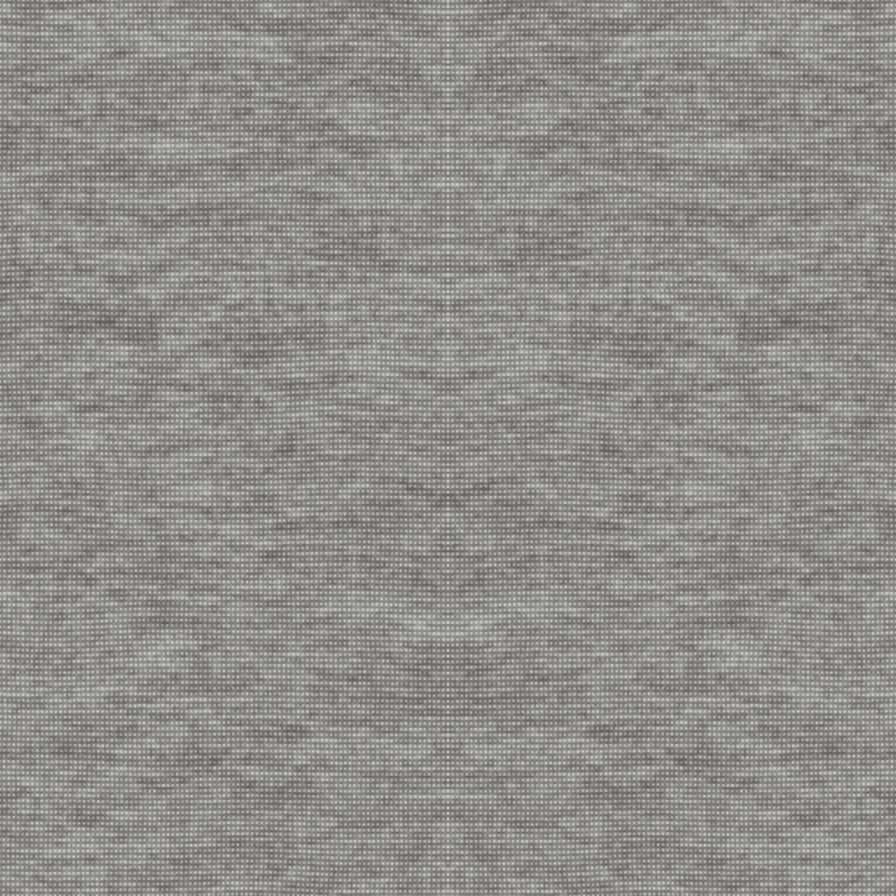
Write a WebGL 1 fragment shader that draws this texture.

```glsl
precision highp float;
// Plain woven grey cloth: rows of small pale stitches over brownish gaps.
// A product of cosines forms the stitches; stretched value noise adds yarn
// streaks and mottling. The cloth mirrors about a faint pale centre seam.

uniform vec2 u_resolution;

#define COLUMNS 192.0        // stitches across the canvas
#define ROWS 160.0           // yarn rows up the canvas
#define STITCH_CONTRAST 0.65
#define ROW_CONTRAST 0.10
#define STREAK_CONTRAST 0.55
#define MOTTLE_CONTRAST 0.28
#define FIBRE_CONTRAST 0.30
#define SEAM_STRENGTH 0.40
#define ROW_WAVER 0.7        // drift of the rows, in rows
#define GAP_COLOR vec3(0.430, 0.419, 0.403)
#define YARN_COLOR vec3(0.720, 0.721, 0.716)

const float TAU = 6.2831853;

float hash(vec2 p) {
  vec3 q = fract(p.xyx * 0.1031);
  q += dot(q, q.yzx + 33.33);
  return fract((q.x + q.y) * q.z);
}

// Smooth value noise centred on zero, from -0.5 to 0.5
float noise(vec2 p) {
  vec2 cell = floor(p);
  vec2 f = fract(p);
  f = f * f * (3.0 - 2.0 * f);
  float low = mix(hash(cell), hash(cell + vec2(1.0, 0.0)), f.x);
  float high = mix(hash(cell + vec2(0.0, 1.0)), hash(cell + 1.0), f.x);
  return mix(low, high, f.y) - 0.5;
}

void main() {
  vec2 uv = gl_FragCoord.xy / u_resolution;
  vec2 cloth = vec2(abs(uv.x - 0.5), uv.y);

  // Thread coordinates, with gently wavering rows and columns
  vec2 thread = cloth * vec2(COLUMNS, ROWS);
  thread.y += ROW_WAVER * noise(cloth * vec2(9.0, 7.0) + 11.0);
  thread.x += 0.5 * noise(cloth * vec2(12.0, 20.0) + 57.0)
            * smoothstep(0.0, 0.05, cloth.x);

  // Stitches: pale spots separated by dark gaps
  vec2 wave = cos(TAU * thread);
  vec2 ridge = 0.5 + 0.5 * wave;
  float stitch = ridge.x * ridge.y;
  float stitchTone = hash(floor(thread + 0.5) + 19.0) - 0.5;

  // Yarn streaks follow single rows; mottling spans several
  float streak = 0.6 * noise(vec2(cloth.x * 30.0, thread.y) + 83.0)
               + 0.6 * noise(vec2(cloth.x * 85.0, thread.y) + 131.0);
  float mottle = 0.6 * noise(cloth * vec2(9.0, 38.0) + 211.0)
               + 0.5 * noise(cloth * vec2(22.0, 70.0) + 307.0);
  float fibre = noise(thread * vec2(1.4, 1.9) + 401.0);

  float tone = 0.45
             + STITCH_CONTRAST * (stitch - 0.25)
             + ROW_CONTRAST * wave.y
             + 0.35 * stitch * stitchTone
             + STREAK_CONTRAST * streak
             + MOTTLE_CONTRAST * mottle
             + FIBRE_CONTRAST * fibre;

  // Dashed centre seam, brighter in some stretches than others
  float seamCore = exp(-6.0 * thread.x * thread.x);
  float seamStretch = smoothstep(-0.2, 0.35, noise(vec2(3.0, uv.y * 9.0)));
  tone += SEAM_STRENGTH * seamCore * seamStretch * ridge.y;

  vec3 color = mix(GAP_COLOR, YARN_COLOR, clamp(tone, -0.15, 1.12));
  gl_FragColor = vec4(color, 1.0);
}
```
